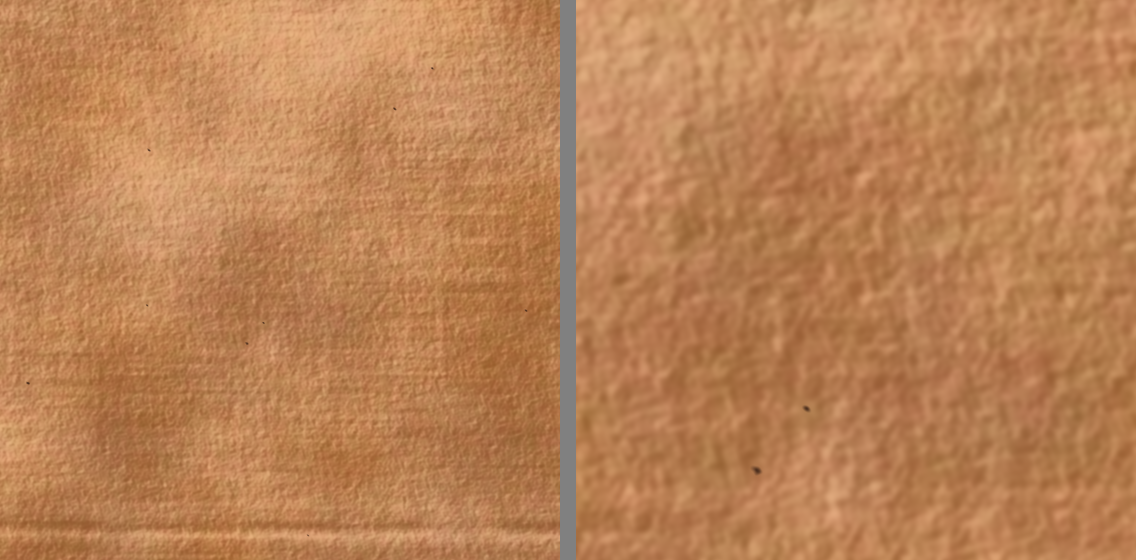
Left, the full canvas; right, a detail of the centre.
This texture is drawn by a WebGL 2 fragment shader. Its source:

```glsl
#version 300 es
precision highp float;
// Aged brown paper: soft stains, fine fibre grain, faint laid lines, a low crease and specks.

#define STAIN_SCALE 4.2
#define STAIN_DEPTH 2.7
#define GRAIN_SCALE 112.0
#define GRAIN_DEPTH 1.15
#define LAID_DEPTH 0.55
#define TINT_DEPTH 0.75
#define CREASE_HEIGHT 0.044
#define SPECK_COUNT 9
#define DARK_BROWN vec3(0.63, 0.40, 0.22)
#define MID_TAN vec3(0.75, 0.52, 0.336)
#define PALE_TAN vec3(0.87, 0.65, 0.46)

uniform vec2 u_resolution;
out vec4 fragColor;

const mat2 TURN = mat2(0.8, 0.6, -0.6, 0.8);

float hash(vec2 p) {
    vec3 q = fract(vec3(p.xyx) * 0.1031);
    q += dot(q, q.yzx + 33.33);
    return fract((q.x + q.y) * q.z);
}

// Value noise centred on zero
float noise(vec2 p) {
    vec2 cell = floor(p), f = fract(p);
    f = f * f * (3.0 - 2.0 * f);
    float low = mix(hash(cell), hash(cell + vec2(1, 0)), f.x);
    float high = mix(hash(cell + vec2(0, 1)), hash(cell + vec2(1, 1)), f.x);
    return mix(low, high, f.y) - 0.5;
}

float fbm(vec2 p) {
    float sum = 0.0, amp = 0.5;
    for (int i = 0; i < 5; i++) {
        sum += amp * noise(p);
        p = TURN * p * 2.03 + 17.3;
        amp *= 0.55;
    }
    return sum;
}

// Height of the pressed fibres
float fibreHeight(vec2 p) {
    vec2 q = TURN * p * GRAIN_SCALE + 40.0;
    return noise(q) + 0.6 * noise(TURN * q * 1.9 + 9.0) + 0.4 * noise(q * 0.47 + 71.0);
}

// Side light across the fibres
float grain(vec2 p) {
    vec2 toLight = vec2(-0.0018, 0.0010);
    return fibreHeight(p - toLight) - fibreHeight(p + toLight);
}

// Thin threads in both directions, fading in and out
float laidLines(vec2 p) {
    float across = noise(vec2(p.x * 8.0, p.y * 150.0) + 11.0);
    float along = noise(vec2(p.x * 150.0, p.y * 9.0) + 53.0);
    return across * (0.8 + noise(p * 6.0)) + 0.6 * along;
}

// Soft ridge: shadow above, bright lip, darker fold below
float crease(vec2 p) {
    float wobble = 0.004 * noise(vec2(p.x * 7.0, 3.0)) + 0.003 * noise(vec2(p.x * 30.0, 8.0));
    float d = p.y - CREASE_HEIGHT - wobble - 0.004 * (0.5 - p.x);
    float strength = 0.85 + 0.9 * noise(vec2(p.x * 14.0, 21.0));
    float lip = 0.75 * exp(-pow(d / 0.007, 2.0));
    float shadow = 0.85 * exp(-pow((d - 0.019) / 0.011, 2.0));
    float fold = 0.6 * smoothstep(-0.006, -0.022, d);
    return strength * (lip - shadow) - 0.8 * fold;
}

// Small dark flecks, slightly ragged
float specks(vec2 p) {
    float cover = 0.0;
    float blur = max(1.0 / u_resolution.y, 0.0015);
    for (int i = 0; i < SPECK_COUNT; i++) {
        float id = float(i) + 1.0;
        vec2 centre = vec2(hash(vec2(id * 7.3, 44.7)), hash(vec2(id * 5.9, 119.1)));
        float radius = mix(0.0012, 0.0042, hash(vec2(id * 3.1, 231.3)));
        vec2 d = TURN * (p - centre) * vec2(0.8, 1.3);
        float edge = length(d) - radius * (1.0 + 0.7 * noise(p * 300.0));
        cover = max(cover, 1.0 - smoothstep(-blur, blur, edge));
    }
    return cover;
}

void main() {
    vec2 p = gl_FragCoord.xy / u_resolution;

    // Broad stains under a pale area near the top
    vec2 warp = 0.07 * vec2(noise(p * 6.0 + 5.0), noise(p * 6.0 + 27.0));
    float stain = fbm((p + warp) * STAIN_SCALE + vec2(31.0, 46.0));
    vec2 fromGlow = (p - vec2(0.50, 0.86)) * vec2(1.5, 3.2);
    float tone = STAIN_DEPTH * stain + 0.75 * exp(-dot(fromGlow, fromGlow)) - 0.24;
    tone += 0.25 * (1.0 - smoothstep(0.015, 0.035, p.x + 0.01 * noise(p * 12.0)));

    // Surface detail
    tone += GRAIN_DEPTH * grain(p) + 0.35 * noise(p * 60.0 + 90.0);
    tone += LAID_DEPTH * laidLines(p) + crease(p);

    // Tone to colour, easing off at both ends
    tone /= 1.0 + 0.12 * tone * tone;
    vec3 color = MID_TAN + max(tone, 0.0) * (PALE_TAN - MID_TAN);
    color += max(-tone, 0.0) * (DARK_BROWN - MID_TAN);

    // Drifting warm, rosy and olive tints
    float warmth = noise(p * 5.0 + 60.0) + 0.5 * noise(p * 24.0 + 33.0);
    float rosy = noise(p * 38.0 + 15.0) + 0.7 * noise(p * 95.0 + 7.0);
    color += TINT_DEPTH * (warmth * vec3(0.025, -0.005, -0.055) + rosy * vec3(0.026, -0.022, 0.012));

    color = mix(color, vec3(0.23, 0.13, 0.08), 0.85 * specks(p));
    fragColor = vec4(clamp(color, 0.0, 1.0), 1.0);
}
```
